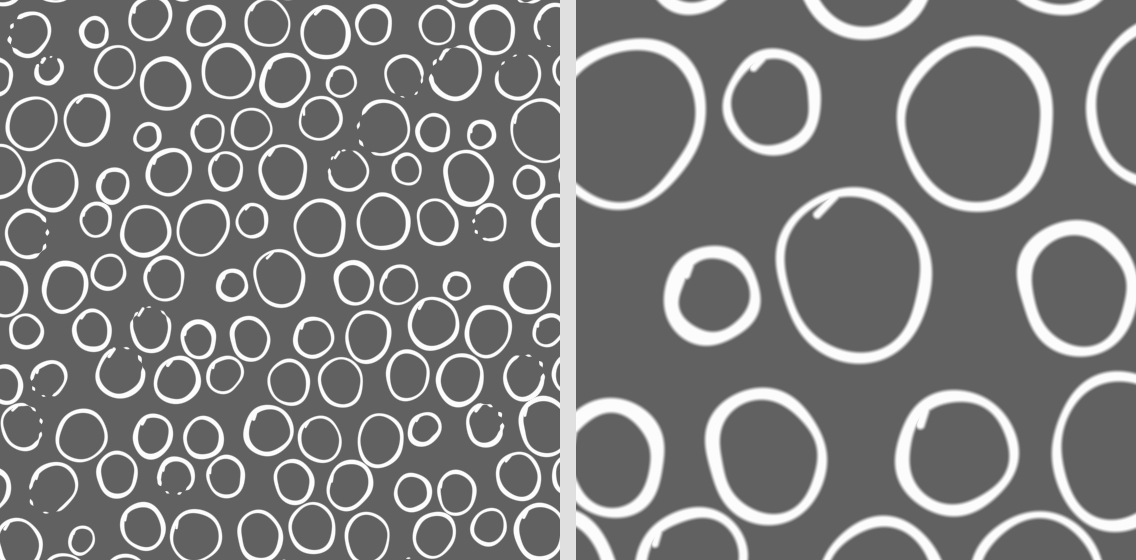
Left, the full canvas; right, a detail of the centre.
A Shadertoy shader for this pattern:

```glsl
// Hand-drawn white rings of mixed sizes, loosely packed on a grey ground.
#define COLS 9.7        // cells across the canvas
#define ROW_H 0.8818    // row height in cells
#define JITTER 0.17     // wander of ring centres, in cells
#define GAP 0.13        // least space between neighbouring rings
#define MAX_RADIUS 0.58
#define STROKE 0.033    // half the pen width
#define SOFT 0.015      // softness of the pen edge
#define GROUND vec3(0.38)
#define INK vec3(0.99)

const float TAU = 6.2831853;

vec2 hash2(vec2 p) {
    vec2 k = vec2(dot(p, vec2(127.1, 311.7)), dot(p, vec2(269.5, 183.3)));
    return fract(sin(k) * 43758.5453);
}

vec2 direction(float angle) { return vec2(cos(angle), sin(angle)); }

// Staggered rows with jittered centres
vec2 ringCentre(vec2 id) {
    vec2 base = vec2(id.x + 0.5 + 0.5 * mod(id.y, 2.0), (id.y + 0.5) * ROW_H);
    return base + JITTER * (2.0 * hash2(id) - 1.0);
}

float ringWeight(vec2 id) { return mix(0.42, 1.0, hash2(id + 37.0).x); }

// Neighbours share the distance between them by weight
float baseRadius(vec2 id) {
    vec2 centre = ringCentre(id);
    float weight = ringWeight(id), radius = MAX_RADIUS;
    for (int k = 0; k < 9; k++) {
        if (k == 4) continue;
        vec2 other = id + vec2(k % 3 - 1, k / 3 - 1);
        float room = distance(centre, ringCentre(other)) - GAP;
        radius = min(radius, room * weight / (weight + ringWeight(other)));
    }
    return radius;
}

// Each ring then takes half of the slack that is left
float grownRadius(vec2 id) {
    vec2 centre = ringCentre(id);
    float radius = baseRadius(id), slack = 1.0;
    for (int k = 0; k < 9; k++) {
        if (k == 4) continue;
        vec2 other = id + vec2(k % 3 - 1, k / 3 - 1);
        float room = distance(centre, ringCentre(other)) - GAP;
        slack = min(slack, room - radius - baseRadius(other));
    }
    return min(radius + 0.5 * slack, MAX_RADIUS);
}

// Wobbly outline as a factor of the radius
float outline(float angle, vec2 shape) {
    float tilt = 0.8 + 1.2 * shape.x;
    return 1.0 + mix(0.02, 0.1, shape.y) * cos(2.0 * (angle - tilt))
               + 0.02 * cos(3.0 * angle + TAU * shape.y)
               + 0.01 * cos(5.0 * angle + TAU * shape.x);
}

float segmentDistance(vec2 p, vec2 a, vec2 b) {
    vec2 ab = b - a;
    return length(p - a - ab * clamp(dot(p - a, ab) / dot(ab, ab), 0.0, 1.0));
}

float ringInk(vec2 p, vec2 id, float soft) {
    float radius = grownRadius(id);
    vec2 shape = hash2(id + 11.0), pen = hash2(id + 53.0), flaw = hash2(id + 91.0);
    float angle = atan(p.y, p.x);

    // Pen pressure varies around the ring
    float width = STROKE * mix(0.78, 1.22, pen.x);
    float pressure = width * (1.0 + 0.2 * cos(angle + TAU * pen.y)
                                  + 0.1 * sin(4.0 * angle + TAU * flaw.x));

    // A few rings fade into dashes along one arc
    float arc = smoothstep(0.3, 1.0, cos(angle - TAU * pen.y));
    pressure -= step(0.82, flaw.x) * arc * (0.045 + 0.035 * sin(9.0 * angle + TAU * pen.x));

    float edge = pressure - abs(length(p) - radius * outline(angle, shape));

    // Loose start of the stroke tucked inside the upper left
    if (flaw.y > 0.5) {
        float start = 1.7 + 0.9 * pen.y;
        vec2 joint = direction(start) * radius * outline(start, shape);
        vec2 tail = direction(start + 0.35) * radius * mix(0.8, 0.92, shape.x);
        edge = max(edge, 0.8 * width - segmentDistance(p, joint, tail));
    }
    return smoothstep(-soft, soft, edge);
}

void mainImage(out vec4 fragColor, in vec2 fragCoord) {
    vec2 p = fragCoord / iResolution.y * COLS;
    float soft = max(SOFT, 0.7 * COLS / iResolution.y);
    float row = floor(p.y / ROW_H);
    vec2 cell = vec2(floor(p.x - 0.5 * mod(row, 2.0)), row);

    float ink = 0.0;
    for (int k = 0; k < 9; k++) {
        vec2 id = cell + vec2(k % 3 - 1, k / 3 - 1);
        vec2 local = p - ringCentre(id);
        if (length(local) < MAX_RADIUS * 1.2) ink = max(ink, ringInk(local, id, soft));
    }
    fragColor = vec4(mix(GROUND, INK, ink), 1.0);
}
```
